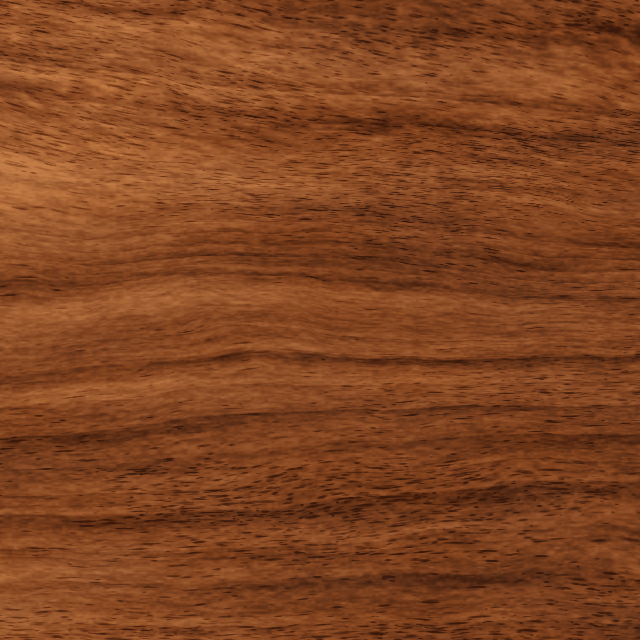
This texture is drawn by a three.js fragment shader. Its source:

```glsl
// Polished walnut board: wavy growth rings fan out from a calm heart band.
// Rings are a warped sawtooth with one sharp edge, streaks are stretched noise,
// and pores are short dark dashes scattered by cellular noise along the grain.
varying vec2 vUv;

float hash(vec2 p) {
  vec3 q = fract(p.xyx * 0.1031);
  q += dot(q, q.yzx + 33.33);
  return fract((q.x + q.y) * q.z);
}

float noise(vec2 p) {
  vec2 i = floor(p), f = fract(p);
  f = f * f * (3.0 - 2.0 * f);
  return mix(mix(hash(i), hash(i + vec2(1.0, 0.0)), f.x),
             mix(hash(i + vec2(0.0, 1.0)), hash(i + 1.0), f.x), f.y);
}

// Layered sines, each turned and folded by the last
float waves(vec2 p) {
  float sum = 0.0, amp = 0.5;
  for (int i = 0; i < 4; i++) {
    sum += amp * sin(p.x + 1.4 * sin(p.y + float(i)));
    p = mat2(1.5, 1.1, -1.1, 1.5) * p + 2.3;
    amp *= 0.48;
  }
  return sum;
}

// Thin dashes, at most one per cell; density is the share of filled cells
float dashes(vec2 p, vec2 cell, float density) {
  p /= cell;
  vec2 base = floor(p);
  float ink = 0.0;
  for (int y = -1; y <= 1; y++) {
    for (int x = -1; x <= 1; x++) {
      vec2 id = base + vec2(float(x), float(y));
      vec2 jitter = vec2(hash(id + 17.0), hash(id + 53.0));
      vec2 size = vec2(mix(0.2, 0.75, hash(id + 91.0)), mix(0.24, 0.4, jitter.x));
      float shape = 1.0 - smoothstep(0.3, 1.0, length((p - id - jitter) / size));
      float present = smoothstep(0.0, 0.15, density - hash(id + 7.0));
      ink = max(ink, shape * present * mix(0.4, 1.0, jitter.y));
    }
  }
  return ink;
}

// Dark late wood: sharp towards the heart, fading outwards
float rings(float radius, float count, float seed) {
  float r = radius * count + 0.35 * sin(radius * count * 2.1 + seed);
  float f = fract(r);
  float strength = mix(0.2, 1.0, hash(vec2(floor(r), seed)));
  return strength * smoothstep(0.0, 0.07, f) * exp(-3.6 * f) * (1.0 - smoothstep(0.8, 1.0, f));
}

vec3 walnut(float tone) {
  vec3 umber = vec3(0.23, 0.095, 0.035), brown = vec3(0.51, 0.258, 0.112);
  vec3 honey = vec3(0.72, 0.44, 0.235);
  return tone < 0.5 ? mix(umber, brown, tone * 2.0) : mix(brown, honey, tone * 2.0 - 1.0);
}

void main() {
  vec2 p = vUv;
  float upper = smoothstep(0.58, 0.85, p.y);
  float heart = exp(-pow((p.y - 0.52) / 0.2, 2.0));

  // Grain coordinate: lines lean towards the heart and ripple along it
  float v = p.y + 0.09 * p.x * sin((p.y - 0.5) * 5.0) * smoothstep(0.0, 0.4, p.y);
  v += (0.008 + 0.020 * heart) * waves(p * vec2(6.0, 8.0) + vec2(1.0, 4.0));
  v += 0.003 * waves(p * vec2(19.0, 30.0));
  float radius = abs(v - 0.53);
  float side = v > 0.53 ? 3.0 : 8.0;

  // Growth rings, broken up along their length and absent at the heart
  float fade = mix(0.45, 1.0, noise(vec2(p.x * 3.0, v * 11.0) + 31.0));
  fade *= smoothstep(0.015, 0.05, radius);
  float late = fade * (0.58 * rings(radius, 13.0, side) + 0.32 * rings(radius, 37.0, side + 5.0));

  // Broad bands, streaks and fine fibre
  float band = noise(vec2(p.x * 1.6, v * 13.0) + 5.0) - 0.5;
  float streak = noise(vec2(p.x * 5.0, v * 62.0)) - 0.5;
  float thread = noise(vec2(p.x * 17.0, v * 150.0) + 40.0) - 0.5;
  float fibre = noise(vec2(p.x * 80.0, v * 330.0)) - 0.5;
  float grit = noise(p * vec2(190.0, 330.0) + 20.0) - 0.5;
  float tone = 0.60 + 0.40 * band + 0.22 * streak + 0.17 * thread - late;
  tone += 0.24 * fibre + 0.13 * grit;

  // Slanted silky flecks in the upper part
  float fleck = noise(vec2(p.x * 40.0, (v + 0.16 * p.x) * 150.0) + 70.0) - 0.5;
  tone += fleck * mix(0.08, 0.30, upper);

  // Light from the upper left, shade at the corners and in a knotty patch
  vec2 glow = p - vec2(0.0, 0.8);
  tone += 0.30 * exp(-dot(glow, glow * vec2(4.0, 14.0)));
  tone -= 0.15 * smoothstep(0.6, 1.3, length(p - vec2(0.2, 0.75)));
  vec2 knot = (vec2(p.x, v) - vec2(0.0, 0.56)) / vec2(0.2, 0.035);
  tone -= 0.28 * exp(-dot(knot, knot));

  // Pores gather in drifts and thin out near the heart
  float drift = noise(p * vec2(3.0, 13.0) + 12.0);
  float density = (0.20 + 0.6 * smoothstep(0.25, 0.85, drift)) * (1.0 - 0.5 * heart);
  vec2 grain = vec2(p.x, v + 0.09 * p.x * upper);
  float pores = dashes(grain, vec2(0.036, 0.0062), density);
  pores = max(pores, 0.85 * dashes(grain + 3.7, vec2(0.018, 0.0048), density * 0.85));
  tone -= 0.48 * pores;

  vec3 color = walnut(clamp(tone, 0.0, 1.1));
  // Greyer haze in places, and a few pale specks low on the board
  color += vec3(-0.005, 0.008, 0.018) * noise(p * vec2(6.0, 22.0) + 90.0);
  float specks = dashes(grain + 8.3, vec2(0.015, 0.0055), 0.09);
  color += vec3(0.13, 0.12, 0.11) * specks * (1.0 - smoothstep(0.1, 0.4, p.y));
  gl_FragColor = vec4(color, 1.0);
}
```
